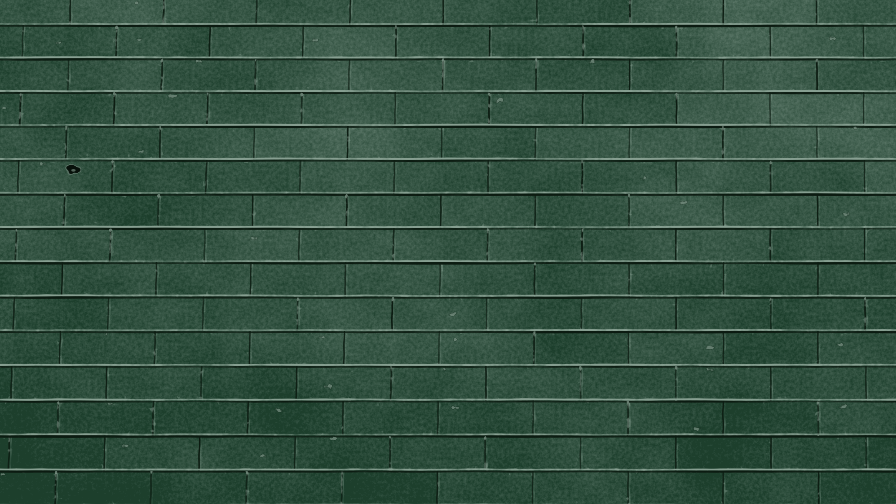
A WebGL 1 fragment shader for this texture:

```glsl
#ifdef GL_FRAGMENT_PRECISION_HIGH
precision highp float;
#else
precision mediump float;
#endif
// Green painted brick wall in running bond, with lit ledges, dark joints and chipped paint.
uniform vec2 u_resolution;

// Lengths are in canvas heights.
#define FIRST_JOINT 0.0495   // first bed joint below the top edge
#define COURSE 0.06637       // course height at the first joint
#define COURSE_GROWTH 0.0001264
#define BRICK 0.185          // brick length at the top edge
#define BRICK_GROWTH 0.0044
#define AXIS_X 1.435         // joint column that stays upright
#define LINE 0.0019          // half width of joint lines
#define GRAIN 1.35           // strength of the fine paint texture
#define PATCHES 1.3          // strength of the broad tone changes
#define CHIPS 0.25           // share of bricks with a paint chip

const vec3 SHADE = vec3(0.045, 0.105, 0.065);
const vec3 PAINT_DARK = vec3(0.155, 0.285, 0.215);
const vec3 PAINT_LIGHT = vec3(0.25, 0.37, 0.305);
const vec3 LEDGE = vec3(0.53, 0.625, 0.57);

float hash(vec2 p) {
  vec3 q = fract(p.xyx * 0.1031);
  q += dot(q, q.yzx + 33.33);
  return fract((q.x + q.y) * q.z);
}

float corner(vec2 cell, vec2 offset) {
  float angle = 6.2832 * hash(cell);
  return dot(vec2(cos(angle), sin(angle)), offset);
}

// Gradient noise, roughly -0.7 to 0.7
float noise(vec2 p) {
  vec2 i = floor(p), f = fract(p);
  vec2 u = f * f * f * (f * (f * 6.0 - 15.0) + 10.0);
  vec2 e = vec2(1.0, 0.0);
  return mix(mix(corner(i, f), corner(i + e, f - e), u.x),
             mix(corner(i + e.yx, f - e.yx), corner(i + 1.0, f - 1.0), u.x), u.y);
}

float fbm(vec2 p) {
  float sum = 0.0, amp = 0.6;
  for (int i = 0; i < 3; i++) {
    sum += amp * noise(p);
    p = p * 2.03 + 17.3;
    amp *= 0.6;
  }
  return sum;
}

// Coverage of a soft shape from its signed distance
float cover(float d) {
  float aa = 0.55 / u_resolution.y;
  return 1.0 - smoothstep(-aa, aa, d);
}

void main() {
  // Height units, y pointing down
  vec2 p = gl_FragCoord.xy / u_resolution.y;
  p.y = 1.0 - p.y;

  // Courses grow slightly downward: solve y = COURSE k + COURSE_GROWTH k^2
  float y = p.y - FIRST_JOINT + 0.0008 * noise(p * vec2(9.0, 30.0));
  float k = 2.0 * y / (COURSE + sqrt(COURSE * COURSE + 4.0 * COURSE_GROWTH * y));
  float row = floor(k);
  float courseHeight = COURSE + 2.0 * COURSE_GROWTH * k;
  float bedRow = floor(k + 0.5);
  float bed = (k - bedRow) * courseHeight;

  // Alternate courses shift by half a brick
  float brickLength = BRICK + BRICK_GROWTH * p.y;
  float column = (p.x - AXIS_X) / brickLength + 0.5 * mod(row + 1.0, 2.0);
  column += 0.007 * noise(vec2(column * 0.7, row * 3.7 + 0.5));
  float joint = floor(column + 0.5);
  float head = (column - joint) * brickLength + 0.0012 * noise(p * 45.0);
  vec2 id = vec2(floor(column), row) + 40.0;
  float jointSeed = hash(vec2(joint, row) + 71.0);

  // Paint: broad patches, brick to brick shifts and fine grain
  float tone = 0.6 - 0.7 * smoothstep(0.45, 1.0, p.y);
  tone -= 0.25 * smoothstep(0.7, 0.0, p.x);
  tone += 0.5 * (hash(id) - 0.5) + PATCHES * fbm(p * 2.3 + 5.0);
  tone += 0.5 * fbm(p * vec2(14.0, 22.0)) + GRAIN * fbm(p * 150.0);
  vec3 color = mix(PAINT_DARK, PAINT_LIGHT, max(tone, -0.45));

  // Worn pale arrises beside the joints
  float wear = noise(p * vec2(38.0, 60.0));
  float speck = noise(p * 135.0 + 3.0);
  float edge = min(abs(head), abs(bed));
  float scuff = smoothstep(0.2, 0.55, speck + 0.5 * wear - 35.0 * edge);
  color = mix(color, LEDGE, 0.4 * scuff);

  // Head joints: continuous thin seams, some faint, some partly filled with paint
  float seam = cover(abs(head) - LINE * (0.65 + 0.25 * jointSeed));
  float rim = cover(abs(head - 0.0034) - LINE * 0.7);
  float depth = 0.6 + 0.4 * hash(vec2(joint, row) + 23.0);
  float crumbs = 0.75 * smoothstep(0.25, 0.65, 0.6 * speck + wear + 0.7 * (jointSeed - 0.5));
  color = mix(color, LEDGE, rim * clamp(0.22 + 0.5 * wear, 0.05, 1.0));
  color = mix(color, mix(SHADE, LEDGE * 0.8, crumbs), seam * depth);

  // Bed joints: pale ledge above a dark shadow line, uneven along each course
  float run = noise(vec2(p.x * 4.0, bedRow * 3.7 + 9.4));
  float rowGain = hash(vec2(bedRow, 5.0) + 31.0) - 0.5;
  float ledge = cover(abs(bed + 0.0020) - LINE * (0.95 + 0.35 * wear + 0.4 * run));
  float shadow = cover(abs(bed - 0.0020) - LINE * (1.05 + 0.5 * run - 0.3 * rowGain));
  float lit = clamp(0.8 + 0.7 * run + 0.35 * wear + 0.4 * rowGain + 0.3 * speck, 0.25, 1.0);
  float deep = clamp(0.92 + 0.5 * run + 0.3 * wear - 0.3 * rowGain, 0.45, 1.0);
  color = mix(color, LEDGE, ledge * lit);
  color = mix(color, SHADE, shadow * deep);

  // Pale drips where head and bed joints meet
  float drip = length(vec2(head, bed - 0.004) * vec2(1.0, 0.6)) - 0.0020;
  color = mix(color, LEDGE, cover(drip + 0.003 * speck) * step(0.65, jointSeed) * 0.7);

  // Paint chips, mostly near the upper edges of bricks
  vec2 local = vec2(fract(column) * brickLength, fract(k) * courseHeight);
  float high = hash(id + 13.0);
  vec2 spot = vec2(0.1 + 0.8 * hash(id + 7.0), 0.08 + 0.75 * high * high);
  vec2 away = local - spot * vec2(brickLength, courseHeight);
  float size = 0.001 + 0.0025 * hash(id + 51.0);
  float chip = length(away * vec2(0.55, 1.0)) - size + 0.005 * noise(p * 150.0);
  float chipped = step(hash(id + 29.0), CHIPS);
  color = mix(color, SHADE, cover(chip - 0.0010) * chipped * 0.3);
  color = mix(color, LEDGE, cover(chip) * chipped * 0.65);

  // One deep hole with a pale rim
  vec2 hole = (p - vec2(0.144, 0.336)) * vec2(0.6, 1.0);
  float pit = length(hole) - 0.009 + 0.005 * noise(p * 90.0);
  color = mix(color, LEDGE * 0.85, cover(abs(pit) - 0.001) * 0.6);
  color = mix(color, SHADE * 0.6, cover(pit + 0.001));
  color = mix(color, LEDGE, cover(length(hole - vec2(0.001, 0.002)) - 0.0025) * 0.6);

  gl_FragColor = vec4(color, 1.0);
}
```
